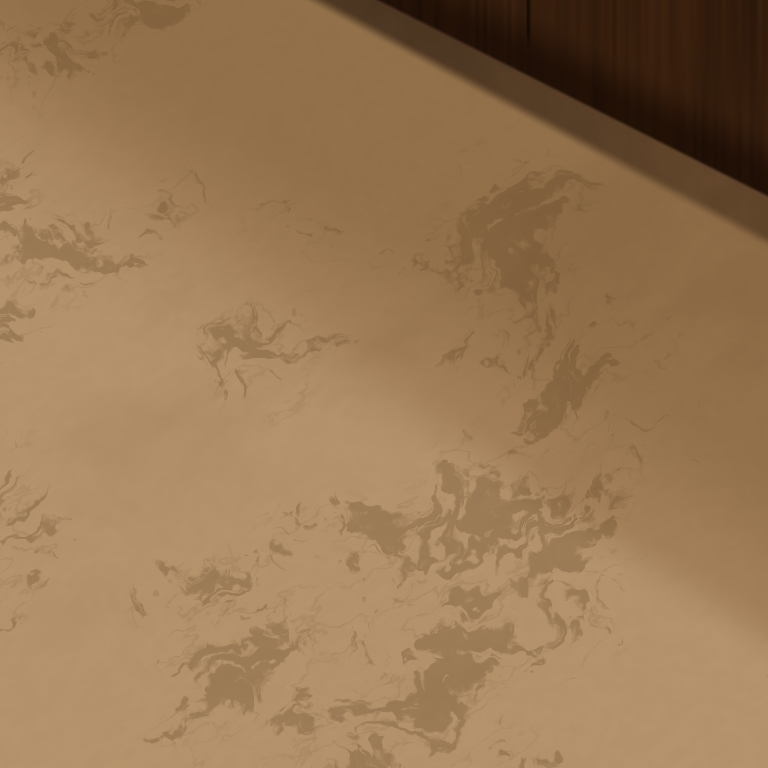
A three.js fragment shader for this texture:

```glsl
// Mottled tan stone floor in soft diagonal light, meeting a dark wood wall at the upper right.
varying vec2 vUv;

const vec3 STONE_LIT = vec3(0.705, 0.575, 0.422);
const vec3 STONE_MID = vec3(0.635, 0.497, 0.345);
const vec3 STONE_DIM = vec3(0.560, 0.428, 0.278);
const vec3 STAIN_TINT = vec3(0.80, 0.765, 0.71);
const vec3 CONTACT_SHADE = vec3(0.345, 0.245, 0.152);
const vec3 WOOD_LIGHT = vec3(0.205, 0.112, 0.048);
const vec3 WOOD_DARK = vec3(0.125, 0.060, 0.022);

// Straight edges: height at x = 0, then slope
const vec2 WALL_EDGE = vec2(1.248, -0.503);
const vec2 SHADE_EDGE = vec2(1.218, -0.535);
const vec2 LIGHT_EDGE = vec2(0.800, -0.630);

const float VEIN_ANGLE = 0.50;
const vec2 PATCH_SCALE = vec2(5.0, 8.5);
const vec2 FLAKE_SCALE = vec2(24.0, 46.0);
const vec2 CLOUD_SCALE = vec2(2.6, 5.0);
const float STAIN_STRENGTH = 0.75;
const float VEIN_STRENGTH = 0.30;
const float CLOUD_STRENGTH = 0.45;
const float WOOD_GRAIN = 190.0;
const float SEAM_X = 0.688;

float hash(vec2 p) {
  return fract(sin(dot(p, vec2(127.1, 311.7))) * 43758.5453);
}

float noise(vec2 p) {
  vec2 i = floor(p);
  vec2 f = fract(p);
  f = f * f * (3.0 - 2.0 * f);
  return mix(mix(hash(i), hash(i + vec2(1.0, 0.0)), f.x),
             mix(hash(i + vec2(0.0, 1.0)), hash(i + vec2(1.0, 1.0)), f.x), f.y);
}

float fbm(vec2 p) {
  float sum = 0.0;
  float amp = 0.516;
  for (int i = 0; i < 5; i++) {
    sum += amp * noise(p);
    p = mat2(1.6, 1.2, -1.2, 1.6) * p + 17.3;
    amp *= 0.5;
  }
  return sum;
}

// Signed height above a slanted edge
float above(vec2 uv, vec2 edge) {
  return uv.y - edge.x - edge.y * uv.x;
}

// Broad light: bright at lower left, with a penumbra that widens to the left
vec3 stoneLight(vec2 uv) {
  float d = above(uv, LIGHT_EDGE) + 0.03 * (fbm(uv * 5.0) - 0.5);
  float blur = mix(0.17, 0.045, smoothstep(0.1, 0.7, uv.x));
  vec3 color = mix(STONE_LIT, STONE_MID, smoothstep(-blur, blur, d));
  return mix(color, STONE_DIM, 0.85 * smoothstep(0.02, 0.26, d));
}

vec3 stone(vec2 uv) {
  float c = cos(VEIN_ANGLE);
  float s = sin(VEIN_ANGLE);
  vec2 q = mat2(c, -s, s, c) * uv;
  vec2 warp = vec2(fbm(uv * 9.0 + 3.1), fbm(uv * 9.0 + 41.7)) - 0.5;
  q += 0.05 * warp;

  // Ragged flakes gathered into patches
  float patches = fbm(q * PATCH_SCALE + 8.4);
  float flakes = fbm(q * FLAKE_SCALE + 12.0 * warp);
  float stain = smoothstep(0.595, 0.665, 0.6 * patches + 0.4 * flakes);

  // Thin broken veins around the patches
  float ridge = abs(fbm(q * FLAKE_SCALE * 0.6 + 51.0) - 0.5);
  float vein = (1.0 - smoothstep(0.0, 0.03, ridge)) * smoothstep(0.47, 0.62, patches);

  // Soft clouds, strongest in the upper half
  float cloud = smoothstep(0.46, 0.74, fbm(q * CLOUD_SCALE + 23.0));
  cloud *= mix(0.35, 1.0, smoothstep(0.25, 0.6, uv.y));

  float marks = STAIN_STRENGTH * stain + VEIN_STRENGTH * vein * (1.0 - stain);
  marks = clamp(marks + CLOUD_STRENGTH * cloud, 0.0, 1.0);
  marks *= mix(0.9, 0.65, smoothstep(0.0, 0.3, above(uv, LIGHT_EDGE)));
  float grain = 1.0 + 0.03 * (fbm(q * vec2(60.0, 90.0)) - 0.5);
  return stoneLight(uv) * mix(vec3(1.0), STAIN_TINT, marks) * grain;
}

vec3 wood(vec2 uv, float height) {
  float streak = noise(vec2(uv.x * WOOD_GRAIN, uv.y * 5.0));
  float broad = noise(vec2(uv.x * WOOD_GRAIN * 0.2, uv.y * 2.0 + 9.0));
  vec3 color = mix(WOOD_DARK, WOOD_LIGHT, smoothstep(0.02, 0.09, height));
  color *= 0.82 + 0.24 * streak + 0.12 * broad;
  float seam = 1.0 - smoothstep(0.001, 0.0035, abs(uv.x - SEAM_X));
  return color * (1.0 - 0.5 * seam * smoothstep(0.03, 0.06, height));
}

void main() {
  float wallHeight = above(vUv, WALL_EDGE);
  float shadeHeight = above(vUv, SHADE_EDGE);
  vec3 floorColor = stone(vUv);

  // Contact shadow along the foot of the wall, deeper toward its far end
  vec3 shade = CONTACT_SHADE * mix(0.86, 1.10, smoothstep(0.45, 1.0, vUv.x));
  shade *= 0.94 + 0.12 * fbm(vUv * 30.0);
  vec3 color = mix(floorColor, shade, smoothstep(-0.008, 0.012, shadeHeight));
  color = mix(color, wood(vUv, wallHeight), smoothstep(-0.004, 0.003, wallHeight));
  gl_FragColor = vec4(color, 1.0);
}
```
